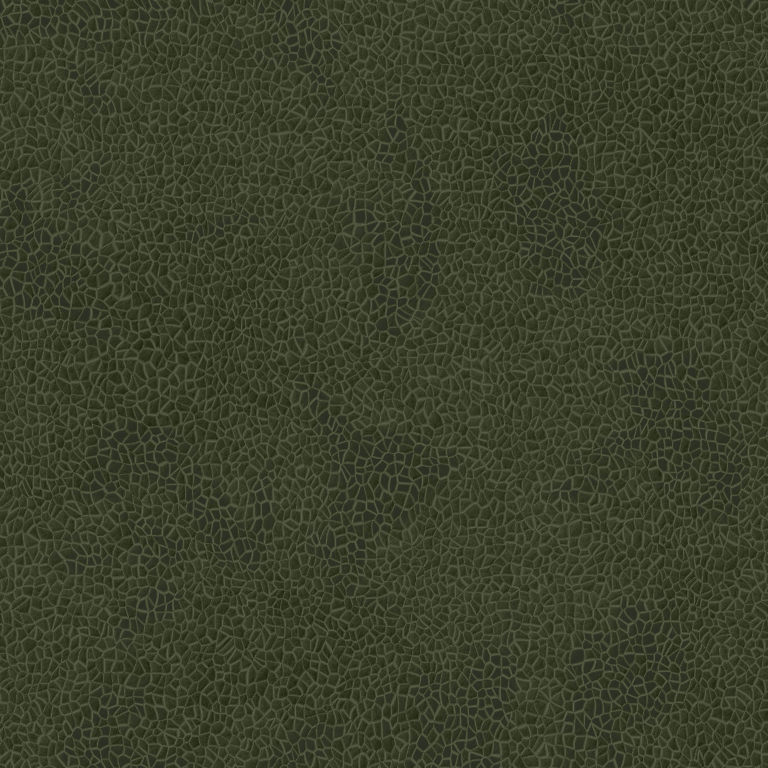
Write a WebGL 2 fragment shader that draws this texture.

```glsl
#version 300 es
precision highp float;
// Olive leather: warped cellular noise forms small domed grains split by pale
// creases. Each grain is shaded by its facing edge, a finer cellular layer adds
// wrinkles, and layered sines place the cool dark stains.

uniform vec2 u_resolution;
out vec4 fragColor;

struct Grain {
    float edge;    // distance to the nearest cell border
    vec2 normal;   // direction towards that border
    float seam;    // random value shared by both sides of the border
    float tone;    // random value of the cell
};

vec2 hash22(vec2 p) {
    vec3 q = fract(p.xyx * vec3(0.1031, 0.1030, 0.0973));
    q += dot(q, q.yzx + 33.33);
    return fract((q.xx + q.yz) * q.zy);
}

// Layered, rotated sines: smooth and irregular, roughly -0.6 to 0.6
float drift(vec2 p) {
    float sum = 0.0, amp = 0.5;
    for (int i = 0; i < 4; i++) {
        p = mat2(0.8, 0.6, -0.6, 0.8) * p * 1.7 + 1.3;
        p += 0.6 * sin(p.yx);
        sum += amp * sin(p.x) * sin(p.y);
        amp *= 0.6;
    }
    return sum;
}

Grain cellular(vec2 p) {
    vec2 base = floor(p), f = p - base;
    vec2 home = vec2(0.0), toHome = vec2(0.0);
    float nearest = 8.0;
    for (int y = -1; y <= 1; y++)
    for (int x = -1; x <= 1; x++) {
        vec2 cell = vec2(x, y);
        vec2 r = cell + 0.08 + 0.84 * hash22(base + cell) - f;
        if (dot(r, r) < nearest) {
            nearest = dot(r, r);
            home = cell;
            toHome = r;
        }
    }
    Grain g = Grain(8.0, vec2(0.0), 0.0, hash22(base + home + 71.0).x);
    for (int y = -2; y <= 2; y++)
    for (int x = -2; x <= 2; x++) {
        vec2 cell = home + vec2(x, y);
        vec2 r = cell + 0.08 + 0.84 * hash22(base + cell) - f;
        vec2 across = r - toHome;
        if (dot(across, across) > 0.0001) {
            vec2 n = normalize(across);
            float d = dot(0.5 * (r + toHome), n);
            if (d < g.edge) {
                g.edge = d;
                g.normal = n;
                g.seam = hash22(2.0 * base + home + cell + 19.0).y;
            }
        }
    }
    return g;
}

void main() {
    vec2 uv = gl_FragCoord.xy / u_resolution.y;
    float pixel = 1.0 / u_resolution.y;

    // Bend the grain so its direction and size wander across the hide
    vec2 hide = uv + 0.016 * vec2(drift(uv * 5.0), drift(uv * 5.0 + 17.0));
    hide += 0.0022 * sin(hide.yx * vec2(118.0, 97.0) + 3.0 * sin(hide * 41.0));

    Grain grain = cellular(hide * vec2(88.0, 72.0) + 11.0);
    Grain wrinkle = cellular(hide * vec2(185.0, 160.0) + 53.0);

    // Pale creases of uneven width and strength
    float width = mix(0.10, 0.19, grain.seam);
    float crease = 1.0 - smoothstep(0.0, width + 30.0 * pixel, grain.edge);
    crease *= mix(0.55, 1.1, grain.seam);
    float fineCrease = 1.0 - smoothstep(0.0, 0.16 + 40.0 * pixel, wrinkle.edge);

    // Light from the upper left rounds off the grains
    vec2 light = normalize(vec2(-0.8, 0.6));
    float relief = dot(grain.normal, light) * exp(-4.5 * grain.edge);
    float fineRelief = dot(wrinkle.normal, light) * exp(-4.0 * wrinkle.edge);

    float tone = 0.29 + 0.34 * relief + 0.10 * fineRelief;
    tone += 0.14 * (grain.tone - 0.5) + 0.16 * (wrinkle.tone - 0.5);
    tone += 0.12 * fineCrease * wrinkle.seam + 0.10 * drift(uv * 4.0 + 5.0);
    tone = mix(tone, 0.92 + 0.15 * relief, clamp(crease, 0.0, 1.0));
    vec3 color = mix(vec3(0.14, 0.16, 0.08), vec3(0.34, 0.36, 0.27), clamp(tone, -0.15, 1.15));

    // Cool dark stains gather on the tops of some grains
    float stain = smoothstep(0.08, 0.38, drift(uv * 8.0 + 31.0));
    stain *= smoothstep(0.25, 0.6, 0.6 * grain.tone + 0.4 * wrinkle.tone);
    stain *= smoothstep(0.06, 0.2, grain.edge);
    color = mix(color, vec3(0.16, 0.18, 0.14), 0.8 * stain);

    fragColor = vec4(color, 1.0);
}
```
